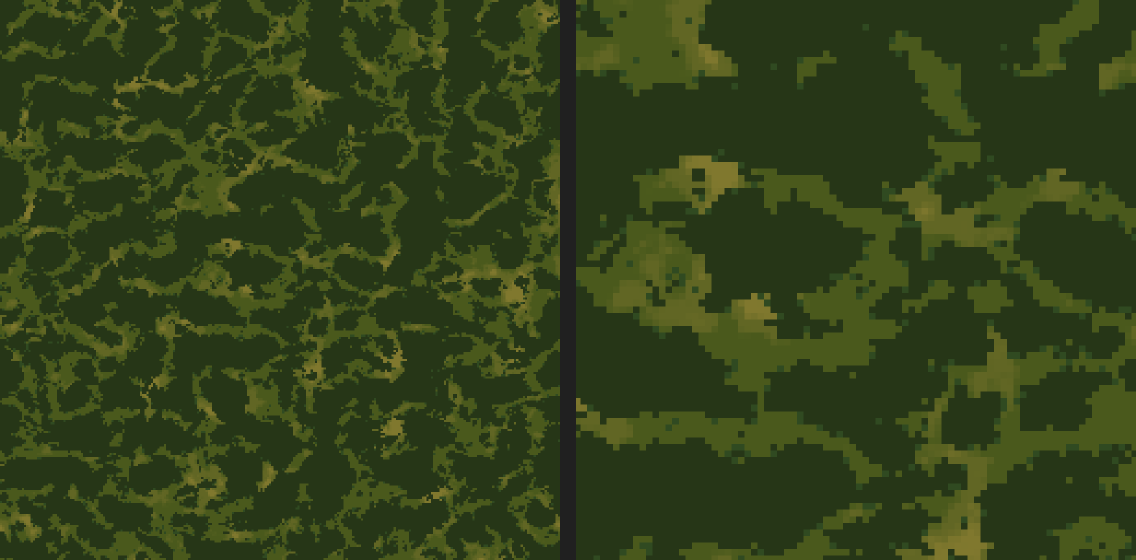
Left: the whole. Right: its middle third, enlarged.
Write a WebGL 1 fragment shader that draws this pattern.

```glsl
precision highp float;
// Blocky moss camouflage: ridged green veins around dark hollows, with olive and tan patches.

uniform vec2 u_resolution;

#define GRID 256.0          // square cells across the canvas
#define VEIN_SCALE 13.0     // largest hollows per canvas
#define PATCH_SCALE 14.0    // olive patches per canvas
#define GAIN 0.6            // strength of each finer octave
#define VEIN_LIMIT 1.40     // roughness below this is vein
#define RIM_LIMIT 1.35      // roughness above this is the dim rim
#define OLIVE_LEVEL 0.67
#define TAN_LEVEL 1.90
#define NOISE_SPREAD 0.2117 // standard deviation of gradient noise

const vec3 HOLLOW = vec3(0.15, 0.21, 0.09);
const vec3 RIM    = vec3(0.19, 0.29, 0.13);
const vec3 MOSS   = vec3(0.29, 0.35, 0.11);
const vec3 OLIVE  = vec3(0.38, 0.40, 0.14);
const vec3 TAN    = vec3(0.50, 0.47, 0.18);

// Turns and doubles the domain so that octave lattices never line up.
const mat2 OCTAVE = mat2(1.62, 1.22, -1.22, 1.62);

float hash(vec2 p) {
  vec3 q = fract(vec3(p.xyx) * 0.1031);
  q += dot(q, q.yzx + 33.33);
  return fract((q.x + q.y) * q.z);
}

// Contribution of one lattice corner
float slope(vec2 corner, vec2 offset) {
  float angle = 6.2832 * hash(corner);
  return dot(vec2(cos(angle), sin(angle)), offset);
}

// Gradient noise with unit standard deviation
float noise(vec2 p) {
  vec2 i = floor(p), f = fract(p);
  vec2 w = f * f * (3.0 - 2.0 * f);
  vec2 e = vec2(1.0, 0.0);
  float low  = mix(slope(i, f), slope(i + e.xy, f - e.xy), w.x);
  float high = mix(slope(i + e.yx, f - e.yx), slope(i + e.xx, f - e.xx), w.x);
  return mix(low, high, w.y) / NOISE_SPREAD;
}

// Sum of folded octaves: low along the veins, high inside the hollows
float roughness(vec2 p) {
  float sum = 0.0, amp = 1.0;
  for (int k = 0; k < 4; k++) {
    sum += amp * abs(noise(p));
    p = OCTAVE * p + vec2(17.3, 41.7);
    amp *= GAIN;
  }
  return sum;
}

// Smooth layered noise with unit standard deviation
float patches(vec2 p) {
  float sum = 0.0, power = 0.0, amp = 1.0;
  for (int k = 0; k < 3; k++) {
    sum += amp * noise(p);
    power += amp * amp;
    p = OCTAVE * p + vec2(29.1, 11.9);
    amp *= GAIN;
  }
  return sum / sqrt(power);
}

vec3 mossColor(vec2 uv) {
  vec2 cell = (floor(uv * GRID) + 0.5) / GRID;
  float rough = roughness(cell * VEIN_SCALE * vec2(0.94, 1.06) + 50.37);
  float tone = patches(cell * PATCH_SCALE + 211.61) + 0.8 * (1.0 - rough);

  vec3 vein = mix(MOSS, OLIVE, smoothstep(-0.3, 0.3, tone - OLIVE_LEVEL));
  vein = mix(vein, TAN, smoothstep(-0.4, 0.4, tone - TAN_LEVEL));
  vec3 edge = mix(vein, RIM, step(RIM_LIMIT, rough));
  return mix(edge, HOLLOW, step(VEIN_LIMIT, rough));
}

void main() {
  // Four samples per pixel smooth the cell edges at any size.
  vec3 color = vec3(0.0);
  for (int k = 0; k < 4; k++) {
    float n = float(k);
    vec2 shift = vec2(mod(n, 2.0), floor(n / 2.0)) * 0.5 - 0.25;
    color += mossColor((gl_FragCoord.xy + shift) / u_resolution.y);
  }
  gl_FragColor = vec4(color * 0.25, 1.0);
}
```
